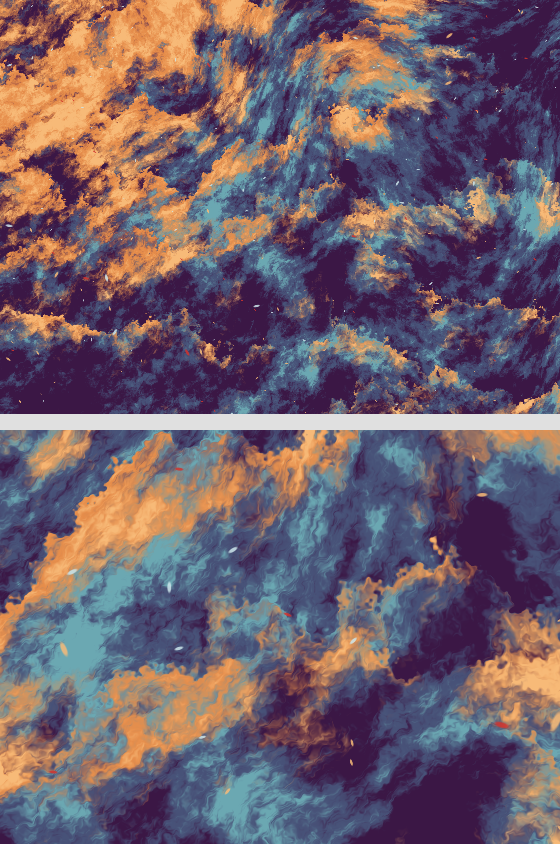
Top: the whole. Bottom: its middle third, enlarged.
This texture is drawn by a WebGL 1 fragment shader. Its source:

```glsl
precision highp float;
// Fractal nebula: overlapping billows with frayed, scalloped crests, lit from above.
// Layered crest lines give light; rough noise adds feathery grain. Light and a glow
// from the upper left choose between a warm and a cool colour ramp; flecks go on top.

uniform vec2 u_resolution;

#define SEED 3.7        // arrangement of the billows
#define SPACING 0.047   // height between crest lines
#define FALLOFF 12.0    // how fast light fades below a crest
#define FRAY 0.17       // raggedness of the crests
#define ROUGHNESS 0.74  // weight of each finer noise octave
#define GRAIN 2.7       // contrast of the feathery grain
#define WARM_BIAS 0.29  // higher means less orange
#define COOL_LEVEL 0.50 // higher means more teal, less plum
#define FLECKS 0.08     // share of cells holding a fleck

const vec3 PLUM = vec3(0.23, 0.09, 0.27);
const vec3 SLATE = vec3(0.28, 0.32, 0.47);
const vec3 TEAL = vec3(0.42, 0.66, 0.70);
const vec3 RUST = vec3(0.46, 0.20, 0.27);
const vec3 ORANGE = vec3(0.90, 0.55, 0.29);
const vec3 CREAM = vec3(0.97, 0.73, 0.47);

float hash(vec2 p) {
  return fract(sin(dot(p, vec2(127.1, 311.7))) * 43758.545);
}

float noise(vec2 p) {
  vec2 i = floor(p), f = fract(p);
  f = f * f * (3.0 - 2.0 * f);
  return mix(mix(hash(i), hash(i + vec2(1.0, 0.0)), f.x),
             mix(hash(i + vec2(0.0, 1.0)), hash(i + 1.0), f.x), f.y);
}

float fbm(vec2 p) {
  float sum = 0.0, total = 0.0, weight = 1.0;
  for (int i = 0; i < 6; i++) {
    sum += weight * noise(p);
    total += weight;
    weight *= ROUGHNESS;
    p = mat2(0.8, 0.6, -0.6, 0.8) * p * 2.03 + 7.3;
  }
  return sum / total;
}

vec2 rotate(vec2 p, float a) {
  return vec2(cos(a) * p.x + sin(a) * p.y, cos(a) * p.y - sin(a) * p.x);
}

vec3 ramp(vec3 low, vec3 mid, vec3 high, float t) {
  return mix(mix(low, mid, smoothstep(0.0, 0.5, t)), high, smoothstep(0.5, 1.0, t));
}

// Light from billows stacked back to front, brightest just below each crest
float billows(vec2 p, vec2 q) {
  float light = 0.3;
  for (int i = 0; i < 26; i++) {
    float s = float(i) * 7.31 + SEED;
    float tilt = mix(-0.40, 0.18, hash(vec2(s, 1.0)));
    float crest = 1.22 - SPACING * float(i) + tilt * (q.x - 0.68)
                + 0.25 * (noise(vec2(q.x * 2.6, s)) - 0.5)
                + 0.050 * abs(sin(q.x * 11.0 + s))
                + 0.020 * abs(sin(q.x * 31.0 + s * 2.0));
    float depth = crest - q.y;
    float cover = smoothstep(0.0, 0.012, depth)
                * smoothstep(0.36, 0.62, noise(p * 3.6 + s));
    light = mix(light, exp(-FALLOFF * max(depth, 0.0)), cover);
  }
  return light;
}

// Small bright slivers scattered one per cell
vec3 addFlecks(vec3 col, vec2 p, float cells, float size) {
  vec2 cell = floor(p * cells);
  float pick = hash(cell + 5.1), hue = hash(cell + 9.7);
  vec2 centre = 0.25 + 0.5 * vec2(hash(cell + 1.3), hash(cell + 2.9));
  vec2 d = rotate((fract(p * cells) - centre) / cells, 6.28 * hue);
  float r = length(d * vec2(0.55, 1.5)) / (size * mix(0.5, 1.2, hash(cell + 4.4)));
  vec3 tint = hue < 0.45 ? CREAM : (hue < 0.8 ? vec3(0.80, 0.90, 0.92) : vec3(0.82, 0.20, 0.18));
  return mix(col, tint, 0.85 * step(pick, FLECKS) * (1.0 - smoothstep(0.5, 1.1, r)));
}

void main() {
  vec2 p = gl_FragCoord.xy / u_resolution.y;

  // Frayed position and slanted feathery grain
  vec2 fray = vec2(fbm(p * 9.0), fbm(p * 9.0 + 31.0)) - 0.5;
  vec2 q = p + FRAY * fray;
  float angle = 0.6 + 0.35 * (noise(p * 2.5) - 0.5);
  vec2 strand = rotate(p + 0.05 * fray, angle);
  float grain = fbm(strand * vec2(10.0, 19.0)) - 0.5;
  float mist = fbm(strand * vec2(12.0, 20.0) + 53.0) - 0.5;
  float patches = fbm(p * 3.0 + SEED) - 0.5;

  // Large-scale glow at upper left, darkness at upper right
  float light = billows(p, q);
  float drift = noise(p * 3.2 + 17.0) - 0.5;
  float sun = smoothstep(-0.15, 0.62, 0.75 * q.y - 0.5 * q.x + 0.3 * drift);
  float corner = smoothstep(0.95, 1.3, q.x + 0.35 * (q.y - 0.5)) * smoothstep(0.35, 0.75, q.y);

  // Cool shadows, warm crests
  float cool = COOL_LEVEL + 1.7 * patches + GRAIN * mist + 0.6 * (light - 0.5) - 0.3 * corner;
  float warm = 0.26 + 0.5 * (light - 0.5) + GRAIN * grain + 0.27 * sun;
  float heat = 0.78 * light + 0.62 * sun + 1.7 * grain + 0.5 * patches - WARM_BIAS - 0.35 * corner;
  vec3 col = mix(ramp(PLUM, SLATE, TEAL, cool), ramp(RUST, ORANGE, CREAM, warm),
                 smoothstep(0.12, 0.64, heat));

  // Scattered flecks
  col = addFlecks(col, p, 17.0, 0.005);
  col = addFlecks(col, p + 3.3, 41.0, 0.0025);
  gl_FragColor = vec4(clamp(col, 0.0, 1.0), 1.0);
}
```
